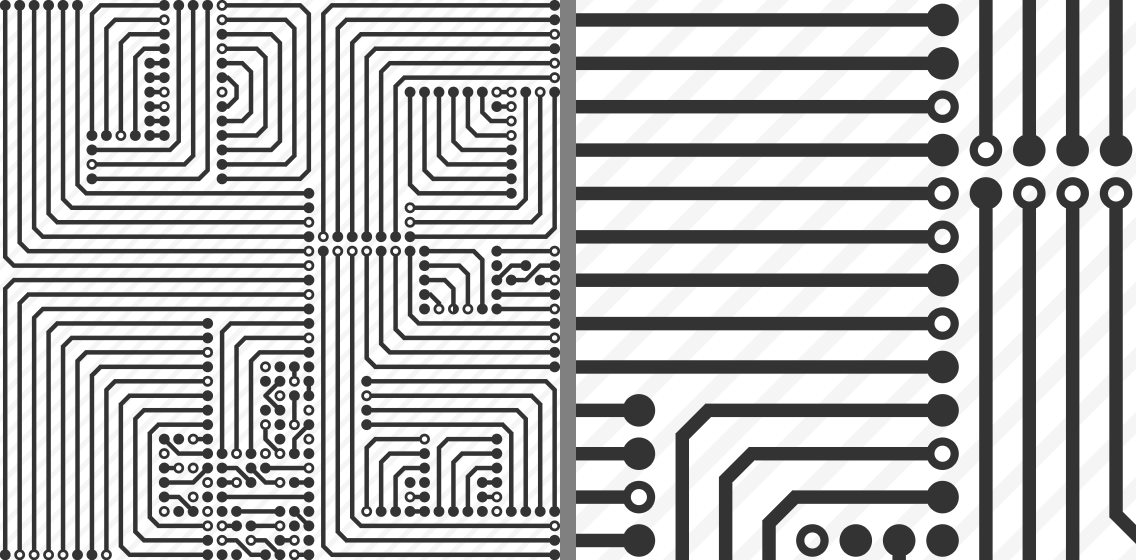
Left, the full canvas; right, a detail of the centre.
A three.js fragment shader for this pattern:

```glsl
// Circuit board: nested bundles of dark traces, short links and round pads on faintly striped white.
varying vec2 vUv;

const vec3 PAPER = vec3(1.0);
const vec3 STRIPE = vec3(0.962);
const vec3 INK = vec3(0.2);
const float CELLS = 38.73;      // grid pitches across the canvas
const float MARGIN = 0.36;      // canvas edge to first pad centre
const float LAST = 38.0;        // index of the last grid line
const float TRACE_HALF = 0.155;
const float PAD_RADIUS = 0.375;
const float HOLE_RADIUS = 0.185;
const float CHAMFER = 0.6;

float hash(vec2 p) {
  return fract(sin(dot(p, vec2(127.1, 311.7))) * 43758.5);
}

vec2 nearestNode(vec2 p) {
  return floor(p + 0.5);
}

float segment(vec2 p, vec2 a, vec2 b) {
  vec2 along = b - a;
  return length(p - a - along * clamp(dot(p - a, along) / dot(along, along), 0.0, 1.0));
}

// Pad at the nearest node, cut into the trace distance; some pads are rings.
float addPad(float d, vec2 p, float ringPick) {
  float r = length(p - nearestNode(p));
  d = min(d, r - PAD_RADIUS);
  return ringPick > 0.69 ? max(d, HOLE_RADIUS - r) : d;
}

// Parallel traces around a chamfered corner, with pads where the arms end.
float bundle(vec2 p, vec2 size, float seed) {
  float level = floor(min(p.x, p.y) + 0.5);
  vec2 q = p - level;
  float d = abs(min(min(q.x, q.y), (q.x + q.y - CHAMFER) * 0.7071)) - TRACE_HALF;
  d = max(d, max(p.x - size.x, p.y - size.y));
  vec2 node = nearestNode(p);
  bool atEnd = node.x == size.x || node.y == size.y;
  return atEnd ? addPad(d, p, hash(node + seed * 31.0)) : d;
}

// Diagonal in a column gap of a lane pair: 1 rises, -1 falls, 0 is none.
float turnAt(float gap, float base, vec2 size, float seed) {
  if (base + 1.0 > size.y) return 0.0;
  float pick = hash(vec2(gap, base) + seed * 53.0);
  return pick < 0.1 ? 1.0 : (pick < 0.2 ? -1.0 : 0.0);
}

// Short traces along lanes; ends get pads, so lone nodes become single pads.
float shortLinks(vec2 p, vec2 size, float seed) {
  vec2 node = nearestNode(p);
  float base = 2.0 * floor(node.y * 0.5);
  float upper = node.y - base;
  float density = mix(0.65, 0.9, hash(vec2(seed, 4.0)));
  float d = 1.0;
  float links = 0.0;
  for (int side = 0; side < 2; side++) {
    float gap = node.x - float(side);
    if (gap < 0.0 || gap >= size.x) continue;
    float turn = turnAt(gap, base, size, seed);
    if (turn != 0.0) {
      float startRow = turn > 0.0 ? 0.0 : 1.0;
      float endRow = 1.0 - startRow;
      d = min(d, segment(p, vec2(gap, base + startRow), vec2(gap + 1.0, base + endRow)));
      links += upper == (side == 0 ? startRow : endRow) ? 1.0 : 0.0;
    } else if (hash(vec2(gap, node.y) + seed * 71.0) < density) {
      d = min(d, segment(p, vec2(gap, node.y), vec2(gap + 1.0, node.y)));
      links += 1.0;
    }
  }
  d -= TRACE_HALF;
  return links < 1.5 ? addPad(d, p, hash(node + seed * 91.0)) : d;
}

// Splits the board into blocks and peels trace bundles off their corners.
float board(vec2 p, vec2 size, float seed) {
  bool upright = true;          // false while the axes are swapped
  for (int i = 0; i < 9; i++) {
    float turnPick = hash(vec2(seed, 1.0));
    float amount = hash(vec2(seed, 2.0));
    float action = hash(vec2(seed, 3.0));
    float side = 0.0;
    if (min(size.x, size.y) < 4.0 || (i > 3 && action > 0.9)) break;
    bool divide = i < 2 || max(size.x, size.y) > 2.2 * min(size.x, size.y) || (i > 2 && action > 0.62);
    bool hairpin = !divide && action < 0.14;
    bool wrongAxis = divide ? size.y > size.x : hairpin && upright;
    if (wrongAxis) {
      p = p.yx;
      size = size.yx;
      upright = !upright;
    }
    if (divide) {
      float cut = floor(mix(0.36, 0.64, amount) * size.x);
      side = step(cut + 0.5, p.x);
      p.x -= side * (cut + 1.0);
      size.x = side > 0.5 ? size.x - cut - 1.0 : cut;
    } else {
      if (turnPick > 0.5) p.x = size.x - p.x;
      if (fract(turnPick * 2.0) > 0.5) p.y = size.y - p.y;
      float room = hairpin ? floor(size.x * 0.5) : size.x;
      float count = min(floor(mix(3.0, 7.0, amount)), min(room, size.y));
      vec2 q = hairpin ? vec2(min(p.x, size.x - p.x), p.y) : p;
      if (min(q.x, q.y) < count - 0.5) return bundle(q, size, seed + step(size.x * 0.5, p.x));
      p -= count;
      size -= vec2(hairpin ? 2.0 * count : count, count);
    }
    seed = hash(vec2(seed, 7.0 + side)) * 10.0;
  }
  // Leftover blocks lean slightly towards horizontal lanes.
  bool vertical = hash(vec2(seed, 5.0)) > 0.6;
  if (vertical == upright) { p = p.yx; size = size.yx; }
  return shortLinks(p, size, seed);
}

void main() {
  vec2 grid = vUv * CELLS - MARGIN;
  float pixel = max(fwidth(grid.x), 0.0001);
  float stripe = abs(fract((grid.x - grid.y) / 1.5) - 0.5) * 1.06 - 0.18;
  vec3 colour = mix(PAPER, STRIPE, clamp(0.5 - stripe / pixel, 0.0, 1.0));
  float d = board(grid, vec2(LAST), 3.7);
  gl_FragColor = vec4(mix(colour, INK, clamp(0.5 - d / pixel, 0.0, 1.0)), 1.0);
}
```
